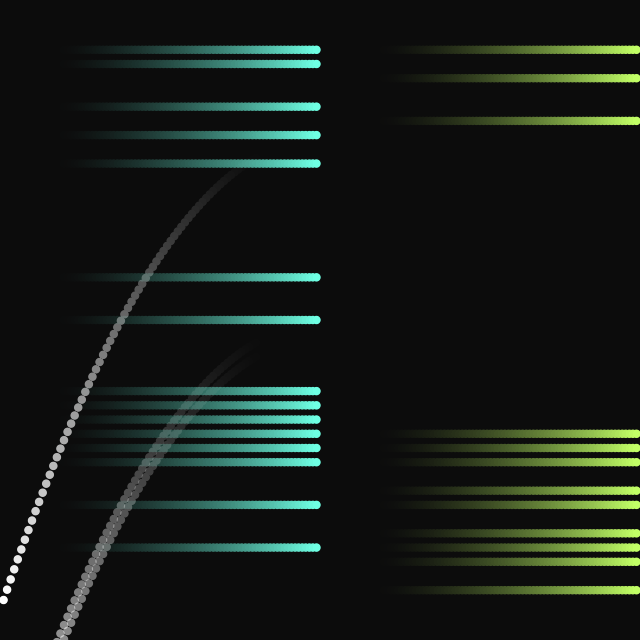
A Shadertoy shader for this background:

```glsl
const float STEPS = 180.0;  // bead columns across the canvas
const float ROWS = 45.0;    // line slots down the canvas
const int tealRows[15] = int[](3, 4, 7, 9, 11, 19, 22, 27, 28, 29, 30, 31, 32, 35, 38);
const int limeRows[12] = int[](3, 5, 8, 30, 31, 32, 34, 35, 37, 38, 39, 41);

// Coverage of one round bead
float bead(vec2 offset) {
    float pixel = 1.0 / iResolution.y;
    return 1.0 - smoothstep(-0.6 * pixel, 0.6 * pixel, length(offset) - 0.0066);
}

// Opacity of a bead by its age, counted in steps from the head
float fade(float age) {
    if (age < 0.0) return 0.0;
    return pow(max(1.0 - age / 73.0, 0.0), 1.6);
}

// Straight trail of beads that ends in a bright head on the right
float lineTrail(vec2 uv, float headStep, float rowY) {
    float nearest = round(uv.x * STEPS);
    float opacity = 0.0;
    for (float i = -2.0; i <= 2.0; i++) {
        float column = nearest + i;
        vec2 center = vec2(column / STEPS, rowY);
        opacity = max(opacity, bead(uv - center) * fade(headStep - column));
    }
    return opacity;
}

// Parabolic trail of beads that rises from a head on the left
float arcTrail(vec2 uv, float headY) {
    float nearest = round(uv.x * STEPS);
    float opacity = 0.0;
    for (float i = -2.0; i <= 2.0; i++) {
        float age = nearest + i - 1.0;
        float run = age / STEPS;
        vec2 center = vec2((age + 1.0) / STEPS, headY + run * (2.925 - 2.974 * run));
        opacity = max(opacity, bead(uv - center) * fade(age));
    }
    return opacity;
}

float rowCenter(int row) {
    return 1.0 - (float(row) + 0.5) / ROWS;
}

void mainImage(out vec4 fragColor, in vec2 fragCoord) {
    vec2 uv = fragCoord / iResolution.xy;
    int row = int(floor((1.0 - uv.y) * ROWS));
    vec3 color = vec3(0.047);

    // Teal lines on the left half
    for (int i = 0; i < tealRows.length(); i++) {
        if (tealRows[i] == row) {
            color = mix(color, vec3(0.43, 1.0, 0.89), lineTrail(uv, 89.0, rowCenter(row)));
        }
    }

    // Lime lines on the right half
    for (int i = 0; i < limeRows.length(); i++) {
        if (limeRows[i] == row) {
            color = mix(color, vec3(0.76, 1.0, 0.40), lineTrail(uv, 179.0, rowCenter(row)));
        }
    }

    // One full arc and a dimmer pair whose heads lie below the canvas
    color = mix(color, vec3(1.0), arcTrail(uv, 0.0625));
    for (float k = 13.0; k <= 14.0; k++) {
        color = mix(color, vec3(1.0), 0.8 * arcTrail(uv, 0.0625 - k / ROWS));
    }

    fragColor = vec4(color, 1.0);
}
```
